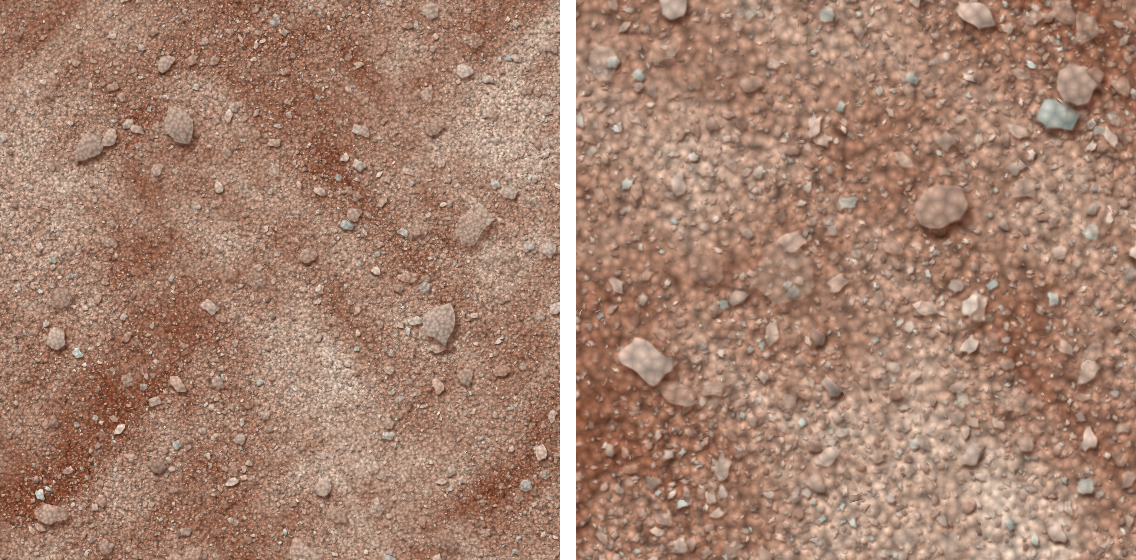
Left, the full canvas; right, a detail of the centre.
A WebGL 2 fragment shader for this texture:

```glsl
#version 300 es
precision highp float;

uniform vec2 u_resolution;
out vec4 fragColor;

const vec3 RED_SOIL = vec3(0.55, 0.39, 0.315);
const vec3 TAN_SOIL = vec3(0.68, 0.565, 0.495);
const vec3 SHADOW = vec3(0.37, 0.245, 0.19);
const vec3 ROSE_STONE = vec3(0.64, 0.50, 0.43);
const vec3 PALE_STONE = vec3(0.79, 0.705, 0.645);
const vec3 GREY_STONE = vec3(0.72, 0.73, 0.69);
const vec3 MID_TONE = vec3(0.615, 0.49, 0.425);
const vec2 LIGHT = vec2(-0.45, 0.89);
const int LAYERS = 6;
const float FINEST_CELLS = 205.0;
const float LAYER_SCALE = 0.57;
const float FINEST_DENSITY = 0.8;
const float DENSITY_FALLOFF = 0.63;
const float GREY_SHARE = 0.1;
const float SHADOW_STRENGTH = 0.8;
const float GRAIN_CONTRAST = 0.6;
const float ROUGHNESS = 0.3;
const float PATCH_CONTRAST = 0.85;
const float TONE_CONTRAST = 1.42;
const float SOFTNESS = 0.0011;
const float TAU = 6.28318;

vec3 hash3(vec2 p) {
  vec3 q = fract(p.xyx * vec3(0.1031, 0.1030, 0.0973));
  q += dot(q, q.yxz + 33.33);
  return fract((q.xxy + q.yzz) * q.zyx);
}

mat2 rotation(float angle) {
  float c = cos(angle), s = sin(angle);
  return mat2(c, s, -s, c);
}

// Warped sines, roughly -1 to 1
float layeredSines(vec2 p) {
  float sum = 0.0, amplitude = 0.5;
  for (int i = 0; i < 5; i++) {
    p += 0.8 * sin(p.yx * 1.3 + float(i) * 2.1);
    sum += amplitude * sin(p.x) * cos(p.y);
    p = rotation(1.1) * p * 1.9 + 3.7;
    amplitude *= 0.62;
  }
  return sum;
}

// Distance to the nearest scattered point
float cellular(vec2 p) {
  vec2 home = floor(p);
  float nearest = 2.0;
  for (int y = -1; y <= 1; y++)
    for (int x = -1; x <= 1; x++) {
      vec2 cell = home + vec2(x, y);
      nearest = min(nearest, length(cell + hash3(cell).xy - p));
    }
  return nearest;
}

// Chipped pebble: half planes with uneven edges, softened by a circle
float pebble(vec2 p, float radius, vec3 traits) {
  vec2 q = rotation(traits.x * TAU) * p * vec2(0.9, 1.0 + 0.5 * traits.y);
  q += 0.09 * radius * sin(q.yx / radius * 4.5 + traits.yz * TAU);
  float d = -radius;
  for (int i = 0; i < 6; i++) {
    float wobble = fract(traits.z * 7.3 + float(i) * 0.618);
    float angle = (float(i) + 0.6 * wobble) * TAU / 6.0;
    d = max(d, dot(q, vec2(cos(angle), sin(angle))) - radius * mix(0.58, 1.0, wobble));
  }
  return mix(d, length(q) - radius, 0.25);
}

vec3 scatterStones(vec3 ground, vec2 uv, float cells, float density, float seed) {
  vec2 p = uv * cells;
  vec2 home = floor(p);
  float blur = cells * max(0.7 / min(u_resolution.x, u_resolution.y), SOFTNESS);
  float cover = 0.0, shade = 0.0;
  vec3 top = ground;
  for (int y = -1; y <= 1; y++)
    for (int x = -1; x <= 1; x++) {
      vec2 cell = home + vec2(x, y);
      vec3 place = hash3(cell + seed * 37.0);
      if (place.z > density) continue;
      vec3 traits = hash3(cell + seed * 37.0 + 171.0);
      vec3 look = hash3(cell + seed * 37.0 + 419.0);
      float radius = mix(0.2, 0.48, look.x * look.x);
      vec2 offset = p - cell - place.xy;

      // Shadow thrown away from the light
      float shadowEdge = pebble(offset + LIGHT * radius * 0.38, radius, traits);
      float opacity = mix(0.35, 1.0, look.y);
      shade = max(shade, opacity * (1.0 - smoothstep(-0.06 - blur, 0.08 + blur, shadowEdge)));

      // Lit and dusty surface
      float inside = 1.0 - smoothstep(-blur, blur, pebble(offset, radius, traits));
      if (inside > cover) {
        vec3 stone = mix(ROSE_STONE, PALE_STONE, look.z);
        if (traits.z < GREY_SHARE) stone = mix(stone, GREY_STONE, 0.7);
        float lit = dot(offset, LIGHT) / radius;
        stone *= 0.97 + 0.14 * lit + 0.16 * (traits.y - 0.5);
        top = mix(ground, stone, opacity);
        cover = inside;
      }
    }
  return mix(mix(ground, SHADOW, shade * SHADOW_STRENGTH), top, cover);
}

void main() {
  vec2 uv = gl_FragCoord.xy / min(u_resolution.x, u_resolution.y);

  // Broad patches of red and tan soil
  float patches = layeredSines(uv * 6.0 + 1.3) + 0.6 * layeredSines(uv * 23.0);
  vec3 colour = mix(RED_SOIL, TAN_SOIL, clamp(0.5 + PATCH_CONTRAST * patches, -0.4, 1.4));

  // Sandy grain, coarser where gravel gathers
  float gravel = clamp(0.6 + 0.8 * layeredSines(uv * 8.0 + 5.0), 0.1, 1.3);
  float grain = 0.4 * cellular(uv * 75.0) + 0.6 * cellular(uv * 170.0 + 40.0);
  colour *= 1.0 + GRAIN_CONTRAST * (0.6 + 0.6 * gravel) * (0.48 - grain);

  // Stones from fine grit to rocks, with grit clumped in the gravel
  float cells = FINEST_CELLS, density = FINEST_DENSITY;
  for (int i = 0; i < LAYERS; i++) {
    float clumping = i < 3 ? 0.25 + 1.1 * gravel : 0.9;
    colour = scatterStones(colour, uv, cells, density * clumping, float(i) + 1.0);
    cells *= LAYER_SCALE;
    density *= DENSITY_FALLOFF;
  }

  // Pitted surface and overall tone
  colour *= 1.0 + ROUGHNESS * (0.47 - cellular(uv * 150.0 + 90.0));
  colour = MID_TONE + TONE_CONTRAST * (colour - MID_TONE);
  fragColor = vec4(clamp(colour, 0.0, 1.0), 1.0);
}
```
